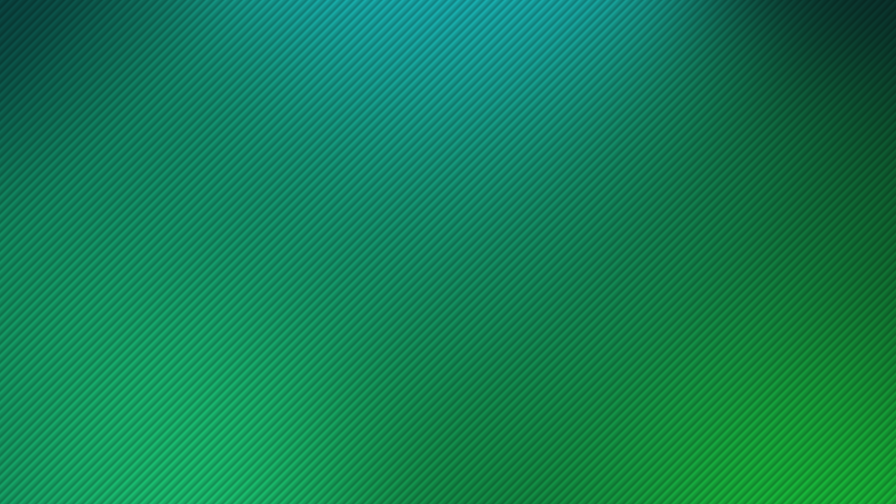
Reproduce this background procedurally as a Shadertoy shader.

```glsl
// Soft teal and green glows with dark upper corners under fine diagonal stripes.

const float GLOW_SPREAD = 0.125;     // squared falloff length, in canvas heights
const float STRIPE_PERIOD = 0.0185;  // horizontal spacing, in canvas heights
const float STRIPE_DEPTH = 0.125;
const float TAU = 6.28319;

// Adds one Gaussian-weighted colour; alpha accumulates the weight.
void addGlow(inout vec4 blend, vec2 p, vec2 centre, vec3 colour) {
    vec2 offset = p - centre;
    float weight = exp(-dot(offset, offset) / GLOW_SPREAD);
    blend += weight * vec4(colour, 1.0);
}

// Normalised blend of the glows; right is the x of the right edge.
vec3 backdrop(vec2 p, float right) {
    vec4 blend = vec4(0.0);

    // Upper teal light between two dark corners
    addGlow(blend, p, vec2(0.50 * right, 1.02), vec3(0.09, 0.63, 0.67));
    addGlow(blend, p, vec2(-0.15, 1.10), vec3(0.03, 0.21, 0.21));
    addGlow(blend, p, vec2(right + 0.12, 1.10), vec3(0.03, 0.14, 0.15));

    // Muted middle band
    addGlow(blend, p, vec2(0.22 * right, 0.60), vec3(0.06, 0.49, 0.36));
    addGlow(blend, p, vec2(0.50 * right, 0.55), vec3(0.07, 0.51, 0.38));
    addGlow(blend, p, vec2(0.75 * right, 0.52), vec3(0.06, 0.43, 0.27));
    addGlow(blend, p, vec2(right + 0.05, 0.50), vec3(0.05, 0.33, 0.15));

    // Lower emerald and leaf-green lights
    addGlow(blend, p, vec2(-0.12, 0.20), vec3(0.06, 0.48, 0.32));
    addGlow(blend, p, vec2(0.20 * right, 0.10), vec3(0.10, 0.71, 0.41));
    addGlow(blend, p, vec2(0.54 * right, 0.08), vec3(0.06, 0.47, 0.22));
    addGlow(blend, p, vec2(0.89 * right, 0.06), vec3(0.09, 0.68, 0.20));

    return blend.rgb / blend.a;
}

// Diagonal wave that fades out when too fine for the pixel size.
float diagonalWave(vec2 p, float period, float pixel) {
    float fade = 1.0 - smoothstep(0.38, 0.50, pixel / period);
    return fade * sin(TAU * (p.x - p.y) / period);
}

// Two layered sines give each stripe a crisp side and a soft side.
float stripes(vec2 p, float period, float pixel) {
    return diagonalWave(p, period, pixel)
         + 0.3 * diagonalWave(p, 0.5 * period, pixel);
}

void mainImage(out vec4 fragColor, in vec2 fragCoord) {
    vec2 p = fragCoord / iResolution.y;
    float right = iResolution.x / iResolution.y;
    float wave = stripes(p, STRIPE_PERIOD, 1.0 / iResolution.y);
    vec3 colour = backdrop(p, right) * (1.0 + STRIPE_DEPTH * wave);
    fragColor = vec4(colour, 1.0);
}
```
